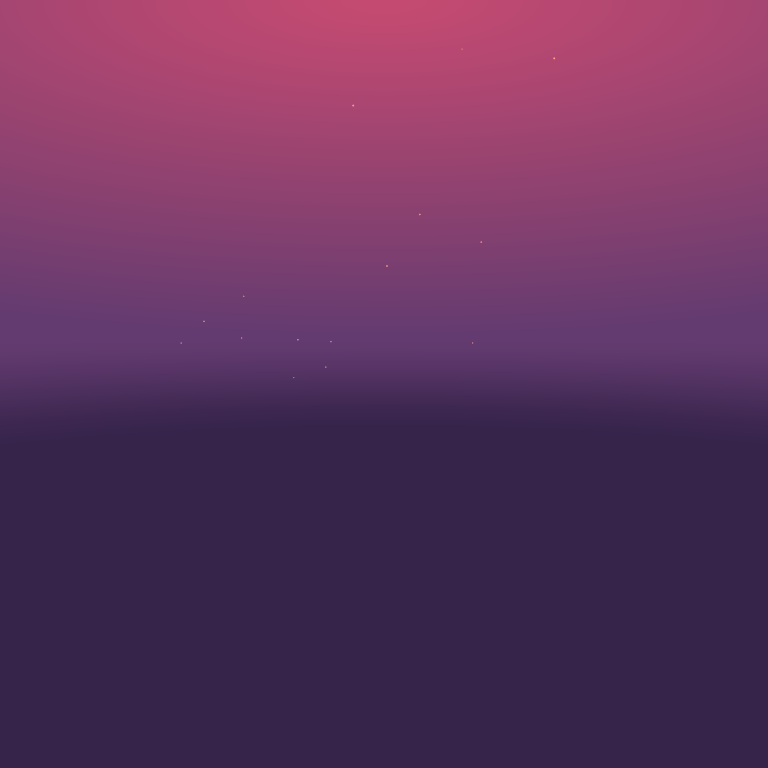
A three.js fragment shader for this background:

```glsl
// Dusk sky: an elliptical rose glow at the top centre fades to violet,
// then sinks into a flat dark ground through a softly curved horizon.
// A few tiny salmon sparks are scattered over the sky by a hash.

#define GLOW_RADIUS 0.435
#define GLOW_SQUASH 0.32
#define GLOW_FALLOFF 1.08
#define HAZE_TOP 0.568
#define HAZE_BOTTOM 0.435
#define HORIZON_SAG 0.028
#define SPARK_COUNT 15
#define SPARK_RADIUS 0.0014
#define SPARK_SEED 7.0

varying vec2 vUv;

const vec3 ROSE = vec3(0.775, 0.292, 0.442);
const vec3 VIOLET = vec3(0.392, 0.232, 0.440);
const vec3 GROUND = vec3(0.212, 0.141, 0.294);
const vec3 SPARK = vec3(1.0, 0.62, 0.52);

// Three hashed values in 0..1 from one number, without sine
vec3 hash3(float n) {
  vec3 p = fract(vec3(n) * vec3(0.1031, 0.1030, 0.0973));
  p += dot(p, p.yzx + 33.33);
  return fract((p.xxy + p.yzz) * p.zyx);
}

// Rose glow stretched sideways around the top centre
vec3 skyColor(vec2 uv) {
  vec2 offset = vec2((uv.x - 0.5) * GLOW_SQUASH, 1.0 - uv.y);
  float reach = min(length(offset) / GLOW_RADIUS, 1.0);
  return mix(ROSE, VIOLET, pow(reach, GLOW_FALLOFF));
}

// Ground cover: 0 in the sky, 1 below the haze, lower towards the sides
float groundCover(vec2 uv) {
  float side = 2.0 * uv.x - 1.0;
  float bottom = HAZE_BOTTOM - HORIZON_SAG * side * side;
  return 1.0 - smoothstep(bottom, HAZE_TOP, uv.y);
}

// Soft dots of varied size and strength
float sparks(vec2 uv) {
  float light = 0.0;
  for (int i = 0; i < SPARK_COUNT; i++) {
    float id = float(i) + SPARK_SEED;
    vec3 place = hash3(id * 1.7);
    float strength = mix(0.45, 1.0, place.z);
    vec2 center = mix(vec2(0.13, 0.46), vec2(0.75, 0.96), place.xy);
    float radius = SPARK_RADIUS * mix(0.7, 1.0, place.z);
    float dist = length(uv - center);
    light = max(light, strength * (1.0 - smoothstep(radius * 0.4, radius * 1.4, dist)));
  }
  return light;
}

void main() {
  vec3 color = mix(skyColor(vUv), GROUND, groundCover(vUv));
  color = mix(color, SPARK, sparks(vUv));
  gl_FragColor = vec4(color, 1.0);
}
```
